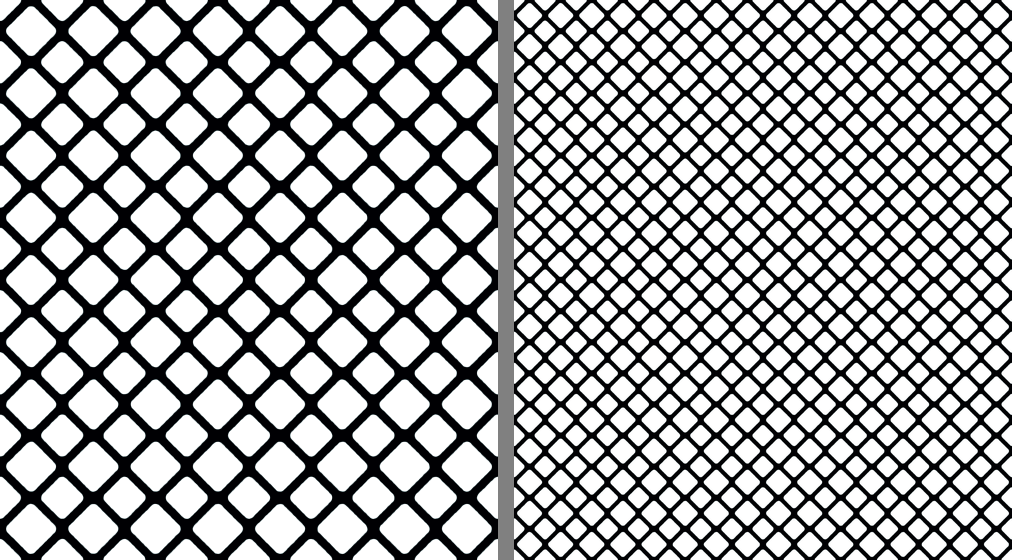
Left: one tile. Right: repeated 2 by 2.
Reproduce this pattern procedurally as a Shadertoy shader.

```glsl
// A black diagonal lattice on white: large rounded diamonds at cell centres
// and smaller ones at cell corners, both drawn as rounded-box distances.
// Whole repeat counts and whole-number sine frequencies make it tile.

const float TAU = 6.2831853;
const vec2 REPEATS = vec2(8.0, 9.0);

// Sizes in units of one cell
const float LARGE_HALF_SIDE = 0.310;
const float SMALL_HALF_SIDE = 0.265;
const float CORNER_RADIUS = 0.09;
const float EDGE_SOFTNESS = 0.012;
const float EDGE_WOBBLE = 0.003;

const vec3 INK = vec3(0.0, 0.0, 0.01);
const vec3 PAPER = vec3(1.0);
const vec3 RIM_TINT = vec3(-0.045, 0.015, 0.02);

// Signed distance to a rounded square turned by 45 degrees
float roundedDiamond(vec2 p, float halfSide, float radius) {
    vec2 turned = vec2(p.x + p.y, p.x - p.y) * sqrt(0.5);
    vec2 q = abs(turned) - (halfSide - radius);
    return length(max(q, 0.0)) + min(max(q.x, q.y), 0.0) - radius;
}

// Position relative to the centre of the enclosing cell
vec2 cellCentred(vec2 p) {
    return fract(p) - 0.5;
}

// Layered sines in the range -1 to 1 that wrap over the unit canvas
float wrappedWobble(vec2 uv) {
    float broad = sin(TAU * dot(uv, vec2(37.0, 23.0)) + 1.3);
    float medium = sin(TAU * dot(uv, vec2(-51.0, 67.0)) + broad);
    float fine = sin(TAU * dot(uv, vec2(89.0, 43.0)) + medium);
    return (broad + medium + fine) / 3.0;
}

void mainImage(out vec4 fragColor, in vec2 fragCoord) {
    vec2 uv = fragCoord / iResolution.xy;
    vec2 cell = uv * REPEATS;

    // Openings of the two sizes
    float large = roundedDiamond(cellCentred(cell), LARGE_HALF_SIDE, CORNER_RADIUS);
    float small = roundedDiamond(cellCentred(cell + 0.5), SMALL_HALF_SIDE, CORNER_RADIUS);
    float opening = min(large, small) + EDGE_WOBBLE * wrappedWobble(uv);

    // Soft edge, never thinner than a pixel
    vec2 pixel = REPEATS / iResolution.xy;
    float softness = max(EDGE_SOFTNESS, 0.7 * max(pixel.x, pixel.y));
    float coverage = 1.0 - smoothstep(-softness, softness, opening);

    // Cool tint along the rim between ink and paper
    float rim = 4.0 * coverage * (1.0 - coverage);
    vec3 color = mix(INK, PAPER, coverage) + RIM_TINT * rim;
    fragColor = vec4(clamp(color, 0.0, 1.0), 1.0);
}
```
